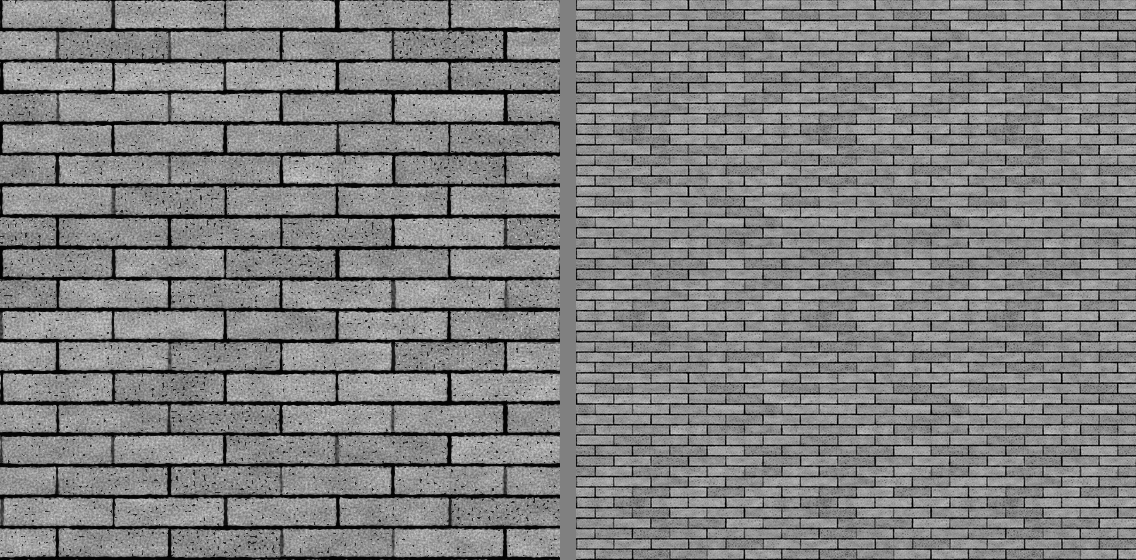
Left, the tile; right, the same tile 3 across and 3 down.
Write a WebGL 2 fragment shader that draws this texture.

```glsl
#version 300 es
precision highp float;
// Grey running-bond brick wall with pitted faces and dark, partly filled joints; tiles on all sides.

uniform vec2 u_resolution;
out vec4 fragColor;

const vec2 BRICKS = vec2(5.0, 18.0);          // whole repeats across and up
const vec2 JOINT_ORIGIN = vec2(0.0025, 0.002);
const vec2 JOINT_HALF = vec2(0.0026, 0.0034); // half widths: upright, level
const float CORNER_RADIUS = 0.0025;
const float EDGE_WOBBLE = 0.0016;
const float LEDGE_DEPTH = 0.0024;             // lit mortar above a brick
const float FILLED_JOINTS = 0.3;              // share of upright joints with mortar
const float TONE_SPREAD = 0.10;
const float MOTTLE = 0.09;
const float GRAIN = 0.20;
const float PIT_LEVEL = 0.38;                 // lower gives more pits
const float FLECK_LEVEL = 0.42;               // lower gives more pale flecks
const vec3 BRICK_COLOR = vec3(0.595);
const vec3 MORTAR_COLOR = vec3(0.36);
const vec3 SHADOW_COLOR = vec3(0.015);
const vec3 PIT_COLOR = vec3(0.10);
const vec3 FLECK_COLOR = vec3(0.84);

// Two random values in 0..1 from an integer cell and a seed.
vec2 hash2(vec2 cell, float seed) {
    uvec2 v = uvec2(cell) + uvec2(uint(seed) * 7919u, uint(seed) * 3571u);
    v = v * 1664525u + 1013904223u;
    v.x += v.y * 1664525u;
    v.y += v.x * 1664525u;
    v ^= v >> 16u;
    v.x += v.y * 1664525u;
    v.y += v.x * 1664525u;
    v ^= v >> 16u;
    return vec2(v & 65535u) / 65535.0;
}

float cornerSlope(vec2 cell, vec2 corner, vec2 f, vec2 period, float seed) {
    float angle = 6.28318 * hash2(mod(cell + corner, period), seed).x;
    return dot(vec2(cos(angle), sin(angle)), f - corner);
}

// Gradient noise, about -0.7..0.7, that wraps over the unit square.
float noise(vec2 uv, vec2 period, float seed) {
    vec2 p = uv * period, i = floor(p), f = p - i;
    vec2 s = f * f * f * (f * (f * 6.0 - 15.0) + 10.0);
    vec2 e = vec2(0.0, 1.0);
    return mix(mix(cornerSlope(i, e.xx, f, period, seed), cornerSlope(i, e.yx, f, period, seed), s.x),
               mix(cornerSlope(i, e.xy, f, period, seed), cornerSlope(i, e.yy, f, period, seed), s.x), s.y);
}

float roundedBox(vec2 p, vec2 halfSize, float radius) {
    vec2 q = abs(p) - halfSize + radius;
    return length(max(q, 0.0)) + min(max(q.x, q.y), 0.0) - radius;
}

// Brick face: tone, mottling, grain, pits and flecks.
vec3 brickFace(vec2 uv, vec2 id) {
    vec2 tone = hash2(id, 1.0), wear = hash2(id, 2.0);
    float darkness = smoothstep(0.55, 1.0, tone.x);
    float mottle = noise(uv, vec2(14.0, 30.0), 3.0) + 0.6 * noise(uv, vec2(37.0, 61.0), 4.0);
    float grain = noise(uv, vec2(233.0, 241.0), 5.0) + 0.5 * noise(uv, vec2(397.0, 389.0), 6.0);
    vec3 color = BRICK_COLOR + TONE_SPREAD * (0.4 - tone.x) + MOTTLE * mottle + GRAIN * grain;

    float fleckLevel = FLECK_LEVEL - 0.10 * smoothstep(0.8, 1.0, wear.x) - 0.08 * mottle;
    float fleck = noise(uv, vec2(211.0, 223.0), 7.0);
    color = mix(color, FLECK_COLOR, 0.7 * smoothstep(fleckLevel, fleckLevel + 0.14, fleck));

    float pitLevel = PIT_LEVEL - 0.09 * darkness + 0.05 * (wear.y - 0.5) + 0.06 * mottle;
    float pit = noise(uv, vec2(163.0, 179.0), 8.0);
    return mix(color, PIT_COLOR, 0.9 * smoothstep(pitLevel, pitLevel + 0.12, pit));
}

void main() {
    vec2 uv = gl_FragCoord.xy / u_resolution;
    float blur = max(0.7 / min(u_resolution.x, u_resolution.y), 0.0006);

    // Running bond: every other course moves by half a brick.
    vec2 grid = (uv - JOINT_ORIGIN) * BRICKS;
    grid.x += 0.5 * (1.0 - mod(floor(grid.y), 2.0));
    vec2 id = mod(floor(grid), BRICKS);
    vec2 local = (fract(grid) - 0.5) / BRICKS;

    // Uneven outline, slightly out of place from brick to brick.
    vec2 shift = (hash2(id, 9.0) - 0.5) * vec2(0.0026, 0.0012);
    vec2 halfSize = 0.5 / BRICKS - JOINT_HALF;
    float wobble = noise(uv, vec2(31.0, 36.0), 10.0) + noise(uv, vec2(127.0, 131.0), 11.0);
    float dist = roundedBox(local - shift, halfSize, CORNER_RADIUS) + EDGE_WOBBLE * wobble;

    // Joint: deep shadow, a mortar ledge over each brick, some filled uprights.
    float rough = noise(uv, vec2(193.0, 199.0), 12.0);
    float patches = noise(uv, vec2(7.0, 9.0), 13.0);
    vec2 jointId = mod(id + vec2(step(0.0, local.x), 0.0), BRICKS);
    float filled = 1.0 - smoothstep(FILLED_JOINTS - 0.2, FILLED_JOINTS + 0.2, hash2(jointId, 14.0).x - 0.3 * patches);
    float upright = 1.0 - smoothstep(halfSize.y - 0.002, halfSize.y, abs(local.y));
    float ledge = smoothstep(halfSize.y - 0.001, halfSize.y, local.y)
                * (1.0 - smoothstep(LEDGE_DEPTH - 0.0012, LEDGE_DEPTH, dist))
                * smoothstep(-0.25, 0.25, patches + 0.5 * rough);
    float mortar = max(0.75 * filled * upright, ledge);
    vec3 joint = mix(SHADOW_COLOR, MORTAR_COLOR + 0.35 * rough, mortar);

    // Rim: brighter along the top, darker toward the bottom and sides.
    float rim = smoothstep(-0.004, 0.0, dist);
    float topLight = smoothstep(0.0, halfSize.y, local.y);
    vec3 face = brickFace(uv, id) * (1.0 + rim * mix(-0.16, 0.05, topLight));

    vec3 color = mix(face, joint, smoothstep(-blur, blur, dist));
    fragColor = vec4(clamp(color, 0.0, 1.0), 1.0);
}
```
